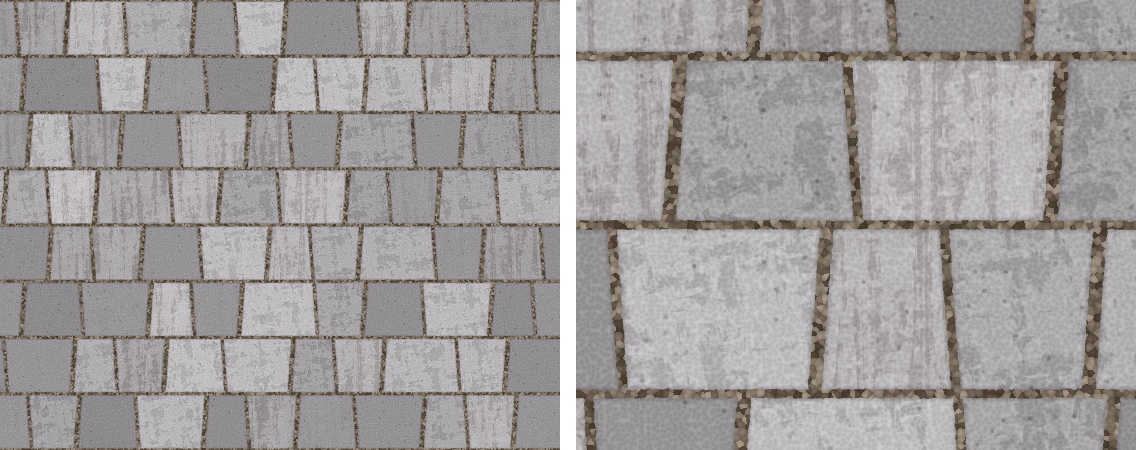
Left, the full canvas; right, a detail of the centre.
This texture is drawn by a WebGL 2 fragment shader. Its source:

```glsl
#version 300 es
precision highp float;

uniform vec2 u_resolution;
out vec4 outColor;

const float ROWS = 8.0;
const int STONES = 10;
const float HEIGHT = 0.805;      // canvas height, in canvas widths
const float LEAN = 0.0072;       // sideways drift of a joint over one course
const float BED_HALF = 0.0027;   // half width of the level joints
const vec3 GRIT_DARK = vec3(0.27, 0.22, 0.17);
const vec3 GRIT_LIGHT = vec3(0.62, 0.57, 0.51);

// Joint positions along one course, and the shift of each course from the top
const float JOINTS[10] = float[10](0.0, 0.134, 0.220, 0.326, 0.447,
                                   0.523, 0.611, 0.716, 0.837, 0.914);
const float SHIFTS[8] = float[8](0.508, 0.042, 0.605, 0.172,
                                 0.642, 0.430, 0.684, 0.919);

float hash(vec2 p) {
  vec3 q = fract(p.xyx * vec3(0.1031, 0.1030, 0.0973));
  q += dot(q, q.yzx + 33.33);
  return fract((q.x + q.y) * q.z);
}

// Cellular noise: x = distance to the nearest seed, y = random value of its cell
vec2 cellular(vec2 p) {
  vec2 base = floor(p);
  vec2 nearest = vec2(9.0, 0.0);
  for (int j = -1; j <= 1; j++) {
    for (int i = -1; i <= 1; i++) {
      vec2 cell = base + vec2(i, j);
      vec2 seed = cell + vec2(hash(cell), hash(cell + 71.7));
      float d = distance(p, seed);
      if (d < nearest.x) nearest = vec2(d, hash(cell + 19.3));
    }
  }
  return nearest;
}

// Layered, warped sines
float waves(vec2 p) {
  float sum = 0.0;
  float amp = 0.5;
  for (int i = 0; i < 5; i++) {
    p = mat2(0.8, 0.6, -0.6, 0.8) * p * 1.9 + 1.3;
    p += 0.7 * sin(p.yx * 1.3);
    sum += amp * sin(p.x) * sin(p.y);
    amp *= 0.66;
  }
  return sum;
}

// x = distance inside the stone (negative in a joint), y = stone number
vec2 course(float x, float height, float shift) {
  float inside = 1.0;
  float leftGap = 2.0;
  float stone = 0.0;
  for (int i = 0; i < STONES; i++) {
    float side = (i % 2 == 0) ? 1.0 : -1.0;
    float halfWidth = 0.0035 + 0.0006 * side;
    float offset = x - shift - JOINTS[i] - side * LEAN * (height - 0.5);
    inside = min(inside, abs(fract(offset + 0.5) - 0.5) - halfWidth);
    if (fract(offset) < leftGap) {
      leftGap = fract(offset);
      stone = float(i);
    }
  }
  float bed = min(height, 1.0 - height) * HEIGHT / ROWS - BED_HALF;
  return vec2(min(inside, bed), stone);
}

// Concrete face: plain when dark, clouded or streaked when light
vec3 stoneColor(vec2 p, float tone, float seed) {
  vec2 q = p + 5.0 * vec2(seed, fract(seed * 17.0));
  float cloud = waves(q * 42.0);
  float streak = waves(q * vec2(95.0, 9.0));
  float fleck = waves(q * 150.0);
  float mottled = smoothstep(0.12, 0.5, tone);
  float streaky = step(0.5, fract(seed * 31.0));

  float stain = smoothstep(-0.05, 0.5, mix(cloud, streak, streaky) + 0.6 * fleck);
  float shade = mix(0.55, 0.775, tone);
  shade += mottled * (0.03 * cloud - 0.1 * stain);

  // Fine grain and scattered pits
  shade += 0.11 * (cellular(q * 370.0).x - 0.45);
  vec2 pit = cellular(q * 110.0);
  shade -= 0.12 * step(0.9, pit.y) * (1.0 - smoothstep(0.08, 0.22, pit.x));

  vec3 warmth = vec3(0.012, 0.002, -0.008) * stain * streaky * mottled;
  return shade * vec3(1.0, 0.986, 1.0) + warmth;
}

vec3 gritColor(vec2 p) {
  vec2 grain = cellular(p * 260.0);
  return mix(GRIT_DARK, GRIT_LIGHT, grain.y) * (1.12 - 0.3 * grain.x);
}

void main() {
  vec2 uv = gl_FragCoord.xy / u_resolution;
  vec2 p = uv * vec2(1.0, HEIGHT);
  float level = uv.y * ROWS;
  float row = clamp(ROWS - 1.0 - floor(level), 0.0, ROWS - 1.0);

  vec2 cell = course(p.x, fract(level), SHIFTS[int(row)]);
  float inside = cell.x + 0.0007 * waves(p * 260.0);
  vec2 id = vec2(cell.y, row) + 3.0;
  vec3 stone = stoneColor(p, hash(id * 7.3), hash(id * 13.7 + 5.1));

  // Worn rim, then blend stone over grit
  stone *= mix(0.88, 1.0, smoothstep(0.0, 0.003, inside));
  float pixel = 1.0 / u_resolution.x;
  float cover = smoothstep(-0.7 * pixel, 0.7 * pixel, inside);
  outColor = vec4(mix(gritColor(p), stone, cover), 1.0);
}
```
